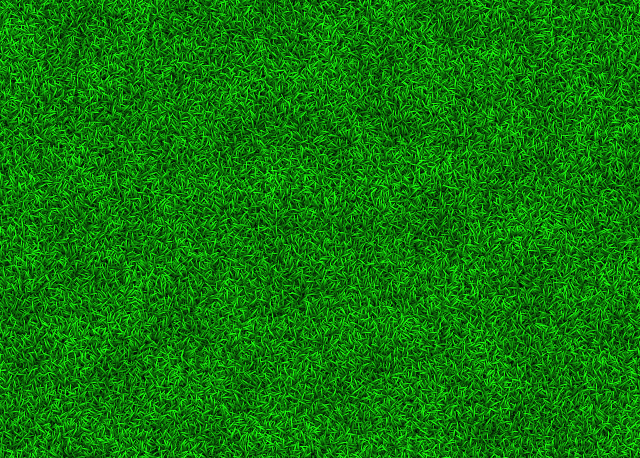
Give the GLSL for this texture, as a WebGL 2 fragment shader.

```glsl
#version 300 es
precision highp float;
// Dense lawn of short, curved grass blades seen from above.

uniform vec2 u_resolution;
out vec4 fragColor;

// Lengths are fractions of the canvas height.
const int   LAYERS       = 10;      // stacked from the soil upward
const float CELL         = 0.014;   // one blade per cell and layer
const float BLADE_LENGTH = 0.0255;
const float HALF_WIDTH   = 0.0018;
const float SPREAD       = 1.40;    // largest lean from upright, radians
const float BEND         = 0.36;
const float SOFTNESS     = 0.0016;  // smallest edge blur
const float SHADOW_REACH = 0.0040;
const float SHADOW       = 0.20;
const float SOIL_SHADE   = 0.12;
const float ROOT_SHADE   = 0.29;
const float TIP_SHADE    = 0.98;
const float LOW_LIGHT    = 0.55;    // light reaching the lowest layer
const float TINT_RANGE   = 0.40;
const float PATCH_SCALE  = 9.0;
const float PATCH_DEPTH  = 0.20;
const float CLUMP_SCALE  = 32.0;
const float CLUMP_DEPTH  = 0.20;
const float EXPOSURE     = 1.38;
const float BLACK_LEVEL  = 0.045;

// Integer hash giving three values in 0..1.
vec3 hash3(ivec3 key) {
    uvec3 v = uvec3(key + 4096) * 1664525u + 1013904223u;
    v.x += v.y * v.z; v.y += v.z * v.x; v.z += v.x * v.y;
    v ^= v >> 16u;
    v.x += v.y * v.z; v.y += v.z * v.x; v.z += v.x * v.y;
    return vec3(v >> 8u) / 16777216.0;
}

float cornerGradient(ivec2 corner, vec2 offset) {
    float angle = 6.28318 * hash3(ivec3(corner, 77)).x;
    return dot(vec2(cos(angle), sin(angle)), offset);
}

float gradientNoise(vec2 p) {
    ivec2 i = ivec2(floor(p));
    vec2 f = fract(p);
    vec2 u = f * f * f * (f * (f * 6.0 - 15.0) + 10.0);
    float low = mix(cornerGradient(i, f),
                    cornerGradient(i + ivec2(1, 0), f - vec2(1, 0)), u.x);
    float high = mix(cornerGradient(i + ivec2(0, 1), f - vec2(0, 1)),
                     cornerGradient(i + ivec2(1, 1), f - vec2(1, 1)), u.x);
    return mix(low, high, u.y);
}

// Paints one blade over the shade below it; p is relative to the cell corner.
float paintBlade(float shade, vec2 p, ivec3 key, float light, float blur) {
    vec3 place = hash3(key);
    vec3 form = hash3(key + ivec3(0, 0, 500));

    // Blade frame: x across, y from root to tip.
    float lean = (2.0 * place.z - 1.0) * SPREAD;
    vec2 axis = vec2(sin(lean), cos(lean));
    vec2 q = p - place.xy * CELL;
    q = vec2(dot(q, vec2(axis.y, -axis.x)), dot(q, axis));

    float len = BLADE_LENGTH * mix(0.7, 1.0, form.x);
    float t = clamp(q.y / len + 0.5, 0.0, 1.0);
    float bend = (2.0 * form.y - 1.0) * BEND * len;
    float across = q.x - bend * (t * t - 0.33);
    float width = HALF_WIDTH * (1.0 - 0.8 * t * t);
    float beyondEnd = abs(q.y) - 0.5 * len;
    float d = max(abs(across) - width, beyondEnd);

    // Soft contact shadow, then the lit blade with exact strip coverage.
    shade *= 1.0 - SHADOW * (1.0 - smoothstep(0.0, SHADOW_REACH, d));
    vec2 edges = clamp(0.5 + (vec2(width, -width) - abs(across)) / blur, 0.0, 1.0);
    float cover = (edges.x - edges.y) * clamp(0.5 - beyondEnd / blur, 0.0, 1.0);
    float side = 1.0 + 0.12 * clamp(across / HALF_WIDTH, -1.0, 1.0);
    float tint = 1.0 + TINT_RANGE * (form.z - 0.5);
    float blade = mix(ROOT_SHADE, TIP_SHADE, t) * light * tint * side;
    return mix(shade, blade, cover);
}

float grassShade(vec2 p, float blur) {
    float shade = SOIL_SHADE;
    for (int layer = 0; layer < LAYERS; layer++) {
        float light = mix(LOW_LIGHT, 1.0, float(layer) / float(LAYERS - 1));
        vec2 grid = p / CELL + 7.0 * hash3(ivec3(layer, 3, 9)).xy;
        ivec2 cell = ivec2(floor(grid));
        vec2 local = fract(grid) * CELL;
        // Far rows first, so nearer blades overlap them.
        for (int y = 1; y >= -1; y--) {
            for (int x = -1; x <= 1; x++) {
                ivec2 offset = ivec2(x, y);
                shade = paintBlade(shade, local - vec2(offset) * CELL,
                                   ivec3(cell + offset, layer), light, blur);
            }
        }
    }
    return shade;
}

vec3 grassColor(float shade) {
    return vec3(0.004 + 0.108 * shade, shade, 0.014 + 0.046 * shade);
}

void main() {
    vec2 p = gl_FragCoord.xy / u_resolution.y;
    float blur = max(0.9 / u_resolution.y, SOFTNESS);
    float patches = 1.0 + PATCH_DEPTH * gradientNoise(p * PATCH_SCALE)
                        + CLUMP_DEPTH * gradientNoise(p * CLUMP_SCALE + 5.3);
    float shade = EXPOSURE * grassShade(p, blur) * patches - BLACK_LEVEL;
    fragColor = vec4(grassColor(clamp(shade, 0.03, 1.0)), 1.0);
}
```
